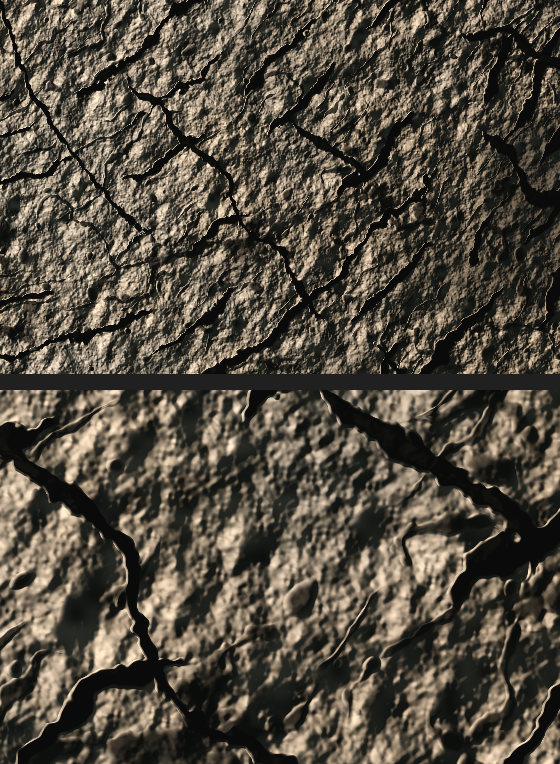
Top: the whole. Bottom: its middle third, enlarged.
Reproduce this texture procedurally as a WebGL 2 fragment shader.

```glsl
#version 300 es
precision highp float;
// Weathered, cracked stone surface under low raking sunlight.

uniform vec2 u_resolution;
out vec4 outColor;

const vec2  SUN_DIR        = vec2(0.88, -0.475); // towards the sun, in the plane
const float SUN_RISE_LEFT  = 0.60;               // tangent of sun elevation
const float SUN_RISE_RIGHT = 0.32;
const float GRAIN_ANGLE    = 0.75;               // at the centre
const float GRAIN_TURN     = 0.27;               // steepening towards the right
const float CLEFT_SPACING  = 0.128;              // cracks along the grain
const float JOINT_SPACING  = 0.270;              // cracks across the grain
const float SEAM_SPACING   = 0.047;
const float CRACK_WIDTH    = 0.0100;
const float CRACK_DEPTH    = 0.024;
const float PIT_SPACING    = 0.09;
const float SHADOW_STEP    = 0.0036;
const float NORMAL_EPS     = 0.0015;
const vec3  SHADE_COLOR    = vec3(0.048, 0.057, 0.049);
const vec3  SUNLIT_COLOR   = vec3(0.85, 0.77, 0.69);
const vec3  OCHRE_TINT     = vec3(1.0, 0.86, 0.71);

vec2 hash2(vec2 p) {
    vec3 q = fract(p.xyx * vec3(0.1031, 0.1030, 0.0973));
    q += dot(q, q.yzx + 33.33);
    return fract((q.xx + q.yz) * q.zy);
}

float noise(vec2 p) {
    vec2 i = floor(p), f = fract(p);
    f = f * f * (3.0 - 2.0 * f);
    return mix(mix(hash2(i).x, hash2(i + vec2(1, 0)).x, f.x),
               mix(hash2(i + vec2(0, 1)).x, hash2(i + vec2(1, 1)).x, f.x), f.y);
}

vec2 rotate(vec2 p, float a) {
    float c = cos(a), s = sin(a);
    return vec2(c * p.x + s * p.y, c * p.y - s * p.x);
}

// Broken parallel cracks: lines of constant "across" that open and close along "run".
float brokenLines(float across, float run, float spacing, float width, float gate, float fray) {
    float row = floor(across / spacing);
    float d = abs(fract(across / spacing) - 0.5) * spacing + fray;
    float opening = smoothstep(gate, gate + 0.3, noise(vec2(run, row * 7.0 + 900.0 * spacing)));
    float w = width * (0.2 + 0.8 * opening);
    return (1.0 - smoothstep(w * 0.5, w + 0.002, d)) * smoothstep(0.0, 0.25, opening);
}

// Round hollows in some cells of a jittered grid.
float pits(vec2 p) {
    vec2 s = p / PIT_SPACING, cell = floor(s);
    vec2 h = hash2(cell + 113.0);
    float radius = mix(0.07, 0.20, h.y * h.y);
    float d = length(s - cell - 0.3 - 0.4 * hash2(cell + 31.0));
    return step(h.x, 0.4) * (1.0 - smoothstep(radius * 0.5, radius + 0.02, d));
}

// x: height of the stone, y: how deep inside a cavity.
vec2 relief(vec2 p) {
    vec2 chipPos = vec2(dot(p, SUN_DIR) * 1.08, dot(p, vec2(-SUN_DIR.y, SUN_DIR.x)) * 0.84) + 7.0;
    float chips = noise(chipPos * 34.0), flakes = noise(chipPos * 80.0 + 3.0);
    vec2 warp = vec2(noise(p * 7.0 + 4.0), noise(p * 7.0 + 19.0)) - 0.5;
    vec2 rough = vec2(chips, noise(p * 30.0 + 50.0)) - 0.5;
    vec2 bent = p + 0.05 * warp + 0.020 * rough;
    float fray = 0.008 * (flakes - 0.5) + 0.005 * (noise(p * 150.0 + 8.0) - 0.5);

    // Cracks and seams follow the grain; joints cross it in jogs.
    vec2 q = rotate(bent - vec2(0.75, 0.5), GRAIN_ANGLE + GRAIN_TURN * (p.x - 0.75)) + 4.0;
    float width = CRACK_WIDTH * (0.55 + 0.65 * p.x);
    float sway = 0.06 * noise(vec2(q.x * 4.0, q.y * 3.0));
    float jog = 0.09 * noise(vec2(q.y * 9.0, q.x * 3.0));
    float crack = brokenLines(q.y + sway, q.x * 5.0, CLEFT_SPACING, width, 0.36, fray);
    crack = max(crack, brokenLines(q.x + jog, q.y * 5.0, JOINT_SPACING, width, 0.36, fray));
    float seam = brokenLines(q.y + 0.4 * sway, q.x * 8.0, SEAM_SPACING, 0.0036, 0.58, 0.7 * fray);

    // Short wandering fissures
    float bend = abs(noise(bent * 12.0 + 70.0) - 0.5) * 0.08 + 0.7 * fray;
    float fissure = (1.0 - smoothstep(0.001, 0.005, bend)) * smoothstep(0.5, 0.65, noise(p * 9.0 + 33.0));

    float pit = pits(bent);
    float height = 0.030 * noise(p * 13.0) + 0.020 * chips + 0.0074 * flakes;
    height -= CRACK_DEPTH * crack + 0.003 * seam + 0.006 * fissure + 0.010 * pit;
    float cavity = max(smoothstep(0.0, 0.45, crack), max(0.8 * max(seam, fissure), 0.75 * pit));
    return vec2(height, cavity);
}

float grain(vec2 p) {
    return 0.0036 * noise(p * 140.0) + 0.0023 * noise(rotate(p, 0.6) * 240.0);
}

void main() {
    vec2 p = gl_FragCoord.xy / u_resolution.y;
    float rightward = smoothstep(0.2, 1.5, p.x + 0.25 * (0.5 - p.y));
    float rise = mix(SUN_RISE_LEFT, SUN_RISE_RIGHT, rightward);

    // Surface slope and direct light
    vec2 here = relief(p), ex = vec2(NORMAL_EPS, 0.0);
    float top = here.x + grain(p);
    vec2 slope = vec2(relief(p + ex.xy).x + grain(p + ex.xy) - top,
                      relief(p + ex.yx).x + grain(p + ex.yx) - top) / NORMAL_EPS;
    vec3 sun = normalize(vec3(SUN_DIR, rise));
    float diffuse = max(0.0, dot(normalize(vec3(-slope, 1.0)), sun));

    // Cast shadows
    float lit = 1.0;
    for (int i = 1; i <= 8; i++) {
        float t = SHADOW_STEP * float(i);
        float above = here.x + rise * t - relief(p + SUN_DIR * t).x;
        lit = min(lit, clamp(1.0 + above / 0.007, 0.0, 1.0));
    }

    // Stone colour
    float open = 1.0 - here.y;
    float gloom = rightward * smoothstep(0.4, 0.75, noise(p * 3.5 + 2.0));
    float tone = pow(diffuse * lit, 1.25) * (1.0 - 0.95 * here.y) * (1.0 - 0.5 * gloom);
    tone *= 0.85 + 0.3 * noise(p * 200.0 + 5.0);
    float skylight = 0.13 * open * noise(p * 60.0) * (1.0 - 0.5 * rightward);
    float ochre = clamp(0.2 + 0.7 * noise(p * 5.0 + 23.0) + 0.4 * rightward, 0.0, 1.0);
    vec3 stone = SUNLIT_COLOR * mix(vec3(1.0), OCHRE_TINT, ochre * (1.0 - 0.75 * tone));
    vec3 ambient = SHADE_COLOR * (1.0 - 0.3 * here.y) + skylight * vec3(1.0, 0.98, 0.87);
    outColor = vec4(ambient + stone * tone, 1.0);
}
```
